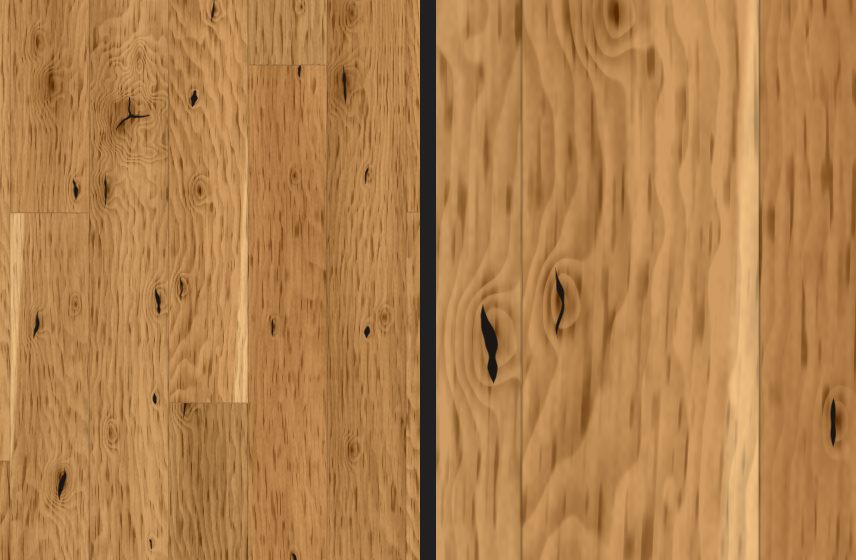
Left, the full canvas; right, a detail of the centre.
Give the GLSL for this texture, as a Shadertoy shader.

```glsl
// Rustic oak floor: vertical planks with staggered joints, flowing grain, knots and black cracks.

// Lengths are fractions of the canvas height.
const float PLANK_WIDTH = 0.1414;
const float FIRST_SEAM = 0.0182;
const float SEAM_WIDTH = 0.0007;
const float SEAM_DARKNESS = 0.2;
const float KNOT_CELLS = 7.0;       // possible knots along each plank
const float KNOT_CHANCE = 0.7;
const float CRACK_CHANCE = 0.42;
const float RING_DENSITY = 62.0;
const float RING_CONTRAST = 0.36;
const float PORE_CONTRAST = 0.5;
const float STREAK_CONTRAST = 0.55;
const vec2 BIG_KNOT = vec2(0.228, 0.792);
const float BIG_KNOT_RADIUS = 0.04;
const float SAPWOOD_WIDTH = 0.026;
const float SAPWOOD_LENGTH = 0.5;
const vec3 DEEP_OAK = vec3(0.55, 0.36, 0.17);
const vec3 PALE_OAK = vec3(0.77, 0.57, 0.36);
const vec3 SAPWOOD = vec3(0.90, 0.72, 0.49);
const vec3 PITCH = vec3(0.10, 0.085, 0.075);
// Height of the end joint in each column; negative for none.
const float JOINT[7] = float[7](0.177, 0.62, -1.0, 0.281, 0.884, -1.0, 0.621);
// Pale edge: -1 left of the lower board, 1 right of the upper board.
const float SAP_SIDE[7] = float[7](0.0, -1.0, 0.0, 1.0, 0.0, 0.0, 0.0);

float hash(vec2 p) {
    return fract(sin(dot(p, vec2(127.1, 311.7))) * 43758.545);
}

float noise(vec2 p) {
    vec2 i = floor(p), f = fract(p);
    f = f * f * (3.0 - 2.0 * f);
    return mix(mix(hash(i), hash(i + vec2(1, 0)), f.x),
               mix(hash(i + vec2(0, 1)), hash(i + vec2(1, 1)), f.x), f.y);
}

// Bends the rings around a knot and darkens its heart.
void addKnot(vec2 d, float radius, float swirl, inout float rings, inout float tone) {
    vec2 q = d * vec2(1.0, 0.6) / radius;
    q += 0.7 * (vec2(noise(d * 45.0 + 3.0), noise(d * 45.0 + 19.0)) - 0.5);
    float r2 = dot(q, q);
    rings += swirl * exp(-0.5 * r2);
    tone -= 0.42 * exp(-0.8 * r2) + 0.75 * exp(-8.0 * r2);
}

// Signed distance to a tapered, wandering crack.
float crackDistance(vec2 d, vec2 halfSize, float seed) {
    d.x += 0.006 * (noise(vec2(d.y * 55.0, seed)) - 0.5);
    float taper = 1.0 - pow(abs(d.y / halfSize.y), 3.0);
    float ragged = 0.4 + 1.1 * noise(vec2(d.y * 130.0, seed + 9.0));
    return abs(d.x) - halfSize.x * taper * ragged;
}

// Signed distance to three cracks that meet in a point.
float starDistance(vec2 d) {
    d += 0.013 * (vec2(noise(d * 75.0), noise(d * 75.0 + 31.0)) - 0.5);
    float nearest = 1.0;
    for (int i = 0; i < 3; i++) {
        float angle = 1.6 + 2.4 * float(i);
        vec2 arm = 0.034 * vec2(cos(angle), sin(angle));
        float h = clamp(dot(d, arm) / dot(arm, arm), 0.0, 1.0);
        nearest = min(nearest, length(d - arm * h) - 0.0028 * (1.0 - 0.7 * h));
    }
    return nearest;
}

void mainImage(out vec4 fragColor, in vec2 fragCoord) {
    float px = 1.0 / iResolution.y;
    vec2 p = fragCoord * px;

    // Board under this point
    float column = floor((p.x - FIRST_SEAM) / PLANK_WIDTH);
    float x = p.x - FIRST_SEAM - column * PLANK_WIDTH;
    int index = clamp(int(column) + 1, 0, 6);
    float joint = JOINT[index];
    float upper = step(joint, p.y);
    vec2 board = vec2(column + 3.0, upper + 5.0);
    float seed = 60.0 * hash(board);

    // Growth rings: contours of a field stretched along the board
    vec2 g = vec2(x + 0.016 * (noise(vec2(p.y * 3.5, seed)) - 0.5), p.y);
    float rings = RING_DENSITY * g.x + 13.0 * noise(g * vec2(9.0, 1.7) + seed)
                + 0.7 * noise(g * vec2(90.0, 32.0) + seed);
    float tone = 0.99 + 0.3 * (hash(board + 17.0) - 0.5);
    tone += STREAK_CONTRAST * (noise(g * vec2(26.0, 1.1) + seed + 7.0) - 0.5);
    tone += 0.35 * (noise(g * vec2(11.0, 2.6) + seed + 40.0) - 0.5);

    // Scattered knots, some split open
    float crack = 1.0;
    for (float i = 0.0; i < KNOT_CELLS; i++) {
        vec2 key = board * 7.3 + vec2(i * 3.7, i * 1.9);
        if (hash(key) > KNOT_CHANCE) continue;
        float size = hash(key + 2.0);
        vec2 center = vec2(mix(0.12, 0.88, hash(key + 4.0)) * PLANK_WIDTH,
                           (i + hash(key + 6.0)) / KNOT_CELLS);
        vec2 d = vec2(x, p.y) - center;
        addKnot(d, mix(0.006, 0.022, size * size), 1.5 + 3.0 * size, rings, tone);
        if (hash(key + 8.0) < CRACK_CHANCE) {
            d.x += d.y * 0.35 * (hash(key + 10.0) - 0.5);
            vec2 halfSize = mix(vec2(0.0013, 0.008), vec2(0.0045, 0.034),
                                vec2(hash(key + 12.0), size));
            crack = min(crack, crackDistance(d, halfSize, seed + i));
        }
    }
    if (column == floor((BIG_KNOT.x - FIRST_SEAM) / PLANK_WIDTH)) {
        addKnot(p - BIG_KNOT, BIG_KNOT_RADIUS, 9.0, rings, tone);
        crack = min(crack, starDistance(p - BIG_KNOT));
    }

    // Ring lines, then pores and fibres of several lengths
    float phase = fract(rings);
    float line = smoothstep(0.1, 0.8, phase) * (1.0 - smoothstep(0.85, 1.0, phase));
    line = mix(line, 0.4, smoothstep(0.4, 0.95, fwidth(rings)));
    tone -= RING_CONTRAST * line * mix(0.5, 1.2, hash(board + 23.0));
    float pores = noise(g * vec2(380.0, 38.0) + seed);
    tone -= PORE_CONTRAST * smoothstep(0.55, 0.95, pores) * (0.5 + line);
    tone += 0.26 * (noise(g * vec2(310.0, 14.0) + seed + 5.0) - 0.5);
    tone += 0.2 * (noise(g * vec2(140.0, 4.0) + seed) - 0.5);
    tone += 0.16 * (noise(p * vec2(420.0, 210.0)) - 0.5);

    vec3 color = mix(DEEP_OAK, PALE_OAK, clamp(tone, -0.9, 1.2));
    color *= mix(vec3(1.02, 0.99, 0.95), vec3(0.98, 1.0, 0.99), hash(board + 29.0));

    // Pale sapwood edge, widest at the joint
    float side = upper * 2.0 - 1.0;
    float edge = side > 0.0 ? PLANK_WIDTH - x : x;
    float sapWidth = SAPWOOD_WIDTH * (1.0 - abs(p.y - joint) / SAPWOOD_LENGTH);
    float sap = 1.0 - smoothstep(-0.003, 0.003, edge - sapWidth);
    color = mix(color, SAPWOOD * (0.78 + 0.25 * tone), 0.8 * sap * step(0.5, side * SAP_SIDE[index]));

    // Cracks, then seams
    color = mix(color, PITCH, 1.0 - smoothstep(-px, px, crack));
    float seam = min(min(x, PLANK_WIDTH - x), abs(p.y - joint));
    color *= 1.0 - SEAM_DARKNESS * (1.0 - smoothstep(SEAM_WIDTH - px, SEAM_WIDTH + px, seam));
    fragColor = vec4(color, 1.0);
}
```
